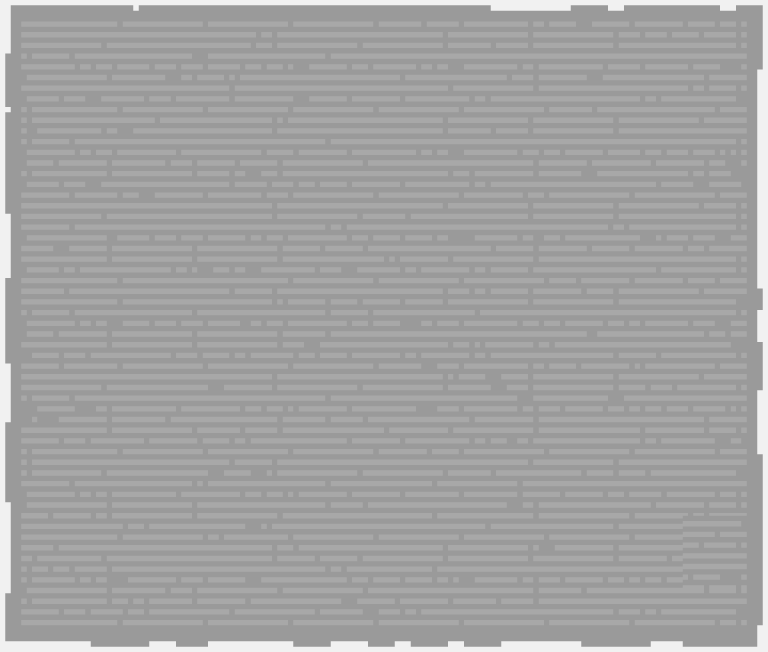
This pattern is drawn by a Shadertoy shader. Its source:

```glsl
// A grey slab with a notched rim, ruled with 57 thin pale lines broken by gaps.
// The canvas is a 144 x 122 grid of cells; gaps sit in 16-cell slots and recur
// every eight lines with hashed dropouts. Edges are smoothed by supersampling.

float hash(float a, float b) {
    vec3 p = fract(vec3(a, b, a) * 0.1031);
    p += dot(p, p.yzx + 33.33);
    return fract((p.x + p.y) * p.z);
}

// True where a line is interrupted
bool isGap(float col, float row) {
    const float phase[8] = float[8](6.0, 3.0, 3.0, 13.0, 1.0, 4.0, 4.0, 11.0);
    const float density[8] = float[8](0.7, 0.65, 0.8, 0.4, 0.97, 0.85, 0.55, 0.97);
    const float extras[8] = float[8](0.1, 0.1, 0.17, 0.05, 0.62, 0.2, 0.2, 0.25);
    int kind = int(mod(row, 8.0));
    float x = col - phase[kind] + 16.0;
    float slot = floor(x / 16.0), u = mod(x, 16.0);

    // Main gap of the slot, shared by lines of one kind
    bool gap = u < 0.5 && hash(slot * 3.0 + 7.0, float(kind) + 2.0) < density[kind]
        && hash(slot + 11.0, row + 20.0) < 0.88;

    // Occasional extra gaps, some of them wide
    for (float i = 0.0; i < 3.0; i++) {
        float key = slot + 30.0 * i;
        float start = floor(2.0 + 12.0 * hash(key + 50.0, float(kind) + 5.0));
        float width = hash(key + 170.0, row) > 0.82 ? 2.5 : 0.5;
        gap = gap || (u >= start && u < start + width
            && hash(key + 290.0, row + 3.0) < extras[kind]);
    }

    // Short stubs at either end
    gap = gap || (col == 5.0 && hash(row, 61.0) < 0.3);
    return gap || (col == 138.0 && hash(row, 83.0) < 0.5);
}

// Rim tooth: smooth noise along a side, cut into runs of whole cells
bool hasTooth(float cell, float side, float cut) {
    float t = cell / 5.0, i = floor(t);
    return mix(hash(i + 3.0, side), hash(i + 4.0, side), t - i) > cut;
}

float shade(vec2 p) {
    vec2 cell = floor(p);
    bool inside = cell.x >= 1.0 && cell.x < 143.0 && cell.y >= 1.0 && cell.y < 121.0;
    if (cell.x < 2.0) inside = inside && hasTooth(cell.y, 17.0, 0.4);
    if (cell.x > 141.0) inside = inside && hasTooth(cell.y, 29.0, 0.42);
    if (cell.y < 2.0) inside = inside && hasTooth(cell.x, 43.0, 0.4);
    if (cell.y > 119.0) inside = inside && hasTooth(cell.x, 71.0, 0.5);
    if (!inside) return 0.945;

    // Small patch at lower right with its lines shifted by half a cell
    bool patched = p.x > 128.0 && p.y > 96.0 && p.y < 110.5;
    float y = p.y + (patched ? 0.5 : 0.0) - 4.0;
    float row = floor(y / 2.0);
    bool line = p.x >= 4.0 && p.x < 140.0 && row >= 0.0 && row < 57.0
        && fract(y / 2.0) < 0.5;
    return line && !isGap(cell.x, row) ? 0.66 : 0.603;
}

void mainImage(out vec4 fragColor, in vec2 fragCoord) {
    float grey = 0.0;
    for (int i = 0; i < 16; i++) {
        vec2 offset = (vec2(i % 4, i / 4) + 0.5) / 4.0 - 0.5;
        vec2 uv = (fragCoord + offset) / iResolution.xy;
        grey += shade(vec2(uv.x, 1.0 - uv.y) * vec2(144.0, 122.0));
    }
    fragColor = vec4(vec3(grey / 16.0), 1.0);
}
```
